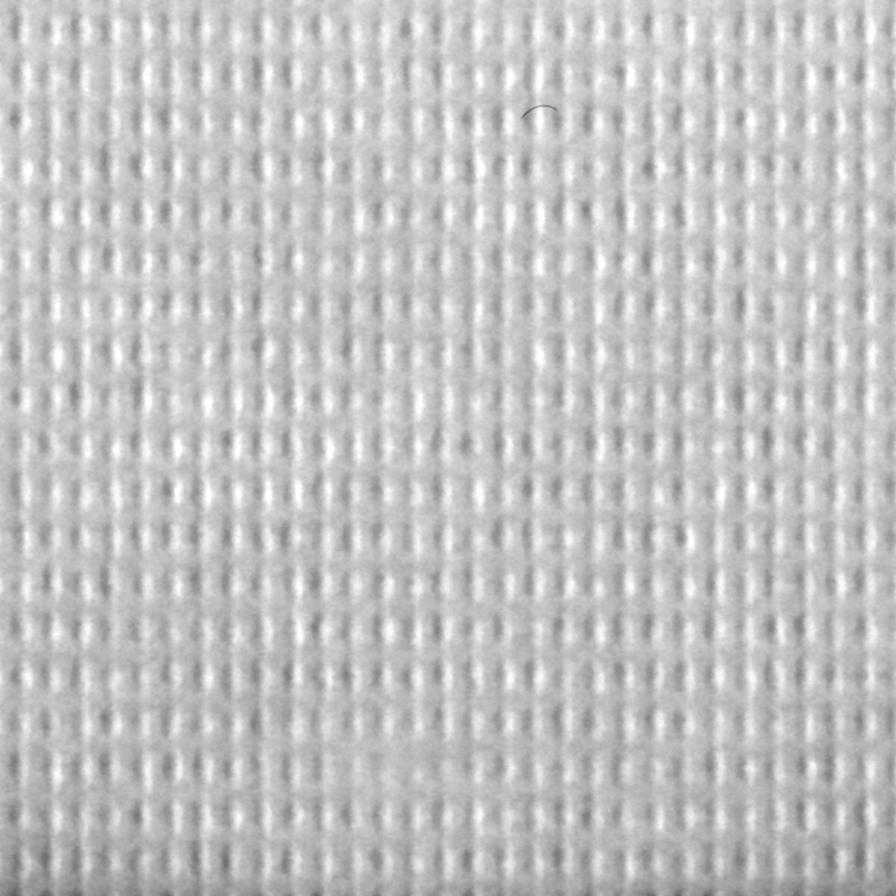
Reproduce this texture procedurally as a Shadertoy shader.

```glsl
// Embossed paper towel: a lattice of small upright dimples lit from the left.
// Each dimple is a dark left wall and a bright right wall, both soft crescents,
// bent by noise and varied per cell, on fibrous paper that darkens downwards.

#define GRID vec2(29.71, 19.39)     // dimples across and down
#define ANCHOR vec2(0.5013, 0.0365) // centre of one bright wall
#define WALL_OFFSET 0.17            // bright wall position within its cell
#define BRIGHT 0.165
#define DARK 0.155
#define JITTER 0.09                 // placement variation, in cells
#define WARP 0.16                   // outline distortion, in cells
#define FIBRE 0.15
#define PAPER_TOP 0.805
#define PAPER_BOTTOM 0.725

float hash(vec2 p) {
    vec3 q = fract(vec3(p.xyx) * 0.1031);
    q += dot(q, q.yzx + 33.33);
    return fract((q.x + q.y) * q.z);
}

float valueNoise(vec2 p) {
    vec2 i = floor(p), f = fract(p);
    f = f * f * (3.0 - 2.0 * f);
    return mix(mix(hash(i), hash(i + vec2(1, 0)), f.x),
               mix(hash(i + vec2(0, 1)), hash(i + vec2(1, 1)), f.x), f.y);
}

// Layered noise centred on zero
float fbm(vec2 p) {
    float sum = 0.0, weight = 0.5;
    for (int i = 0; i < 4; i++) {
        sum += weight * (valueNoise(p) - 0.5);
        p = mat2(1.6, 1.2, -1.2, 1.6) * p + 17.3;
        weight *= 0.62;
    }
    return sum;
}

// Soft upright crescent: bow bends its tips, widths differ on either side
float crescent(vec2 p, float bow, float leftWidth, float rightWidth, float halfHeight) {
    float x = p.x + bow * p.y * p.y;
    float q = length(vec2(x / (x < 0.0 ? leftWidth : rightWidth), p.y / halfHeight));
    return exp(-pow(q, 2.3));
}

// Light and shade of all dimples near a point in cell units
float dimples(vec2 p) {
    float shade = 0.0;
    vec2 nearest = round(p);
    for (int j = -1; j <= 1; j++)
    for (int i = -1; i <= 1; i++) {
        vec2 cell = nearest + vec2(i, j);
        vec2 rnd = vec2(hash(cell + 61.7), hash(cell + 139.2)) - 0.5;
        vec2 d = p - cell - rnd * JITTER;
        float size = 1.0 + 0.35 * (hash(cell + 211.4) - 0.5);
        float lit = crescent(d - vec2(WALL_OFFSET, 0.0), 0.35, 0.20, 0.15, 0.36 * size);
        float dim = crescent(d - vec2(-0.23, 0.06), -0.40, 0.18, 0.20, 0.36 * size);
        shade += BRIGHT * (1.0 + 0.6 * rnd.x) * lit - DARK * (1.0 + 0.8 * rnd.y) * dim;
    }
    return shade;
}

void mainImage(out vec4 fragColor, in vec2 fragCoord) {
    vec2 uv = fragCoord / iResolution.xy;
    float pixel = 1.0 / iResolution.y;

    // Paper tone: slow gradient, dim lower corners and lower edge
    float tone = mix(PAPER_BOTTOM, PAPER_TOP, uv.y) + 0.05 * fbm(uv * 4.0);
    float side = abs(uv.x - 0.5) * 2.0;
    tone -= 0.10 * exp(-uv.y * 9.0) * side * side + 0.10 * exp(-uv.y * 45.0);

    // Lattice with slightly wavy outlines
    vec2 grid = (uv - ANCHOR) * GRID + vec2(WALL_OFFSET, 0.0);
    grid += WARP * vec2(fbm(uv * 85.0), fbm(uv * 85.0 + 43.0));

    // Flattened patch where the embossing is worn
    vec2 patchPos = (uv - vec2(0.45, 0.15)) / vec2(0.12, 0.045);
    float relief = 1.0 - 0.65 * exp(-dot(patchPos, patchPos));
    relief *= 0.97 + 0.5 * fbm(uv * 7.0 + 9.0);
    tone += relief * dimples(grid);

    // Faint ridges between columns and shaded bands between rows
    tone += 0.012 * cos(6.28318 * (grid.x - WALL_OFFSET));
    tone -= 0.012 * cos(6.28318 * (grid.y - 0.40));

    // Fibres and fine grain
    tone += FIBRE * fbm(uv * vec2(75.0, 90.0) + 5.0);
    tone += 0.035 * (valueNoise(uv * 300.0) - 0.5);

    // One stray hair
    float bend = uv.x - 0.607;
    float hairDist = abs(uv.y - 0.882 + 22.0 * bend * bend) / sqrt(1.0 + 1936.0 * bend * bend);
    float hair = 1.0 - smoothstep(0.0005, 0.0008 + pixel, hairDist);
    hair *= smoothstep(0.580, 0.585, uv.x) * (1.0 - smoothstep(0.619, 0.624, uv.x));
    tone -= 0.20 * hair;

    fragColor = vec4(vec3(clamp(tone, 0.0, 1.0)), 1.0);
}
```
